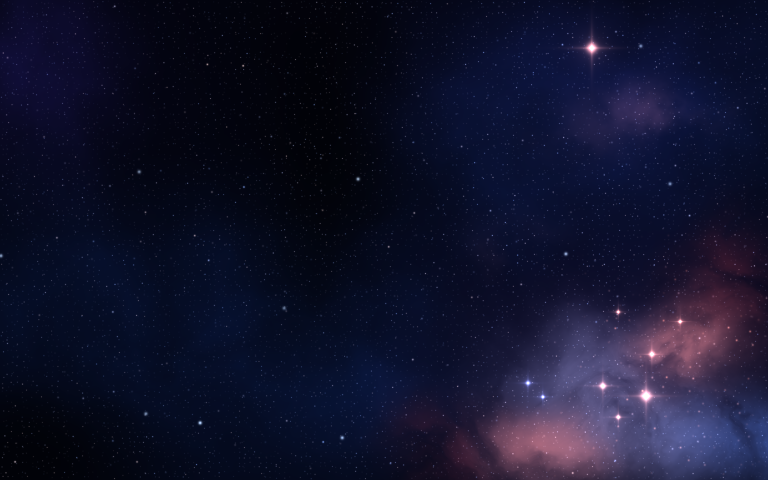
A Shadertoy shader for this background:

```glsl
#define SPACE_DARK vec3(0.006, 0.010, 0.045)
#define SPACE_BLUE vec3(0.030, 0.085, 0.210)
#define VIOLET vec3(0.070, 0.055, 0.210)
#define LAVENDER vec3(0.440, 0.430, 0.640)
#define ROSE vec3(0.860, 0.500, 0.560)
#define CRIMSON vec3(0.340, 0.120, 0.200)
#define AZURE vec3(0.230, 0.350, 0.680)
#define DUST vec3(0.050, 0.035, 0.110)
#define WARP 0.16
#define STAR_GAIN 0.75
#define SPARKLES 9
#define BEACONS 10

float hash(vec2 p) {
    return fract(sin(dot(p, vec2(127.1, 311.7))) * 43758.5453);
}

float noise(vec2 p) {
    vec2 i = floor(p), f = fract(p);
    f = f * f * (3.0 - 2.0 * f);
    return mix(mix(hash(i), hash(i + vec2(1, 0)), f.x),
               mix(hash(i + vec2(0, 1)), hash(i + 1.0), f.x), f.y);
}

float fbm(vec2 p) {
    float sum = 0.0, amp = 0.5;
    for (int i = 0; i < 6; i++) {
        sum += amp * noise(p);
        p = mat2(1.6, 1.2, -1.2, 1.6) * p + 7.3;
        amp *= 0.5;
    }
    return sum;
}

// Soft elliptical patch
float blob(vec2 p, vec2 center, vec2 radius) {
    vec2 d = (p - center) / radius;
    return exp(-dot(d, d));
}

// One random star per grid cell, mostly faint
vec3 starLayer(vec2 p, float cells, float density, float radius) {
    vec2 id = floor(p * cells);
    float seed = hash(id + cells);
    vec2 offset = 0.2 + 0.6 * vec2(hash(id + 17.3), hash(id + 41.9));
    float d = length(p - (id + offset) / cells);
    float r = max(radius, 0.6 / iResolution.y);
    float power = step(seed, density) * (0.15 + 0.85 * pow(hash(id + 73.1), 4.0));
    vec3 tint = mix(vec3(0.55, 0.70, 1.0), vec3(1.0, 0.85, 0.80), hash(id + 5.7));
    return tint * power * exp(-d * d / (r * r));
}

// Core, halo and four thin rays
float sparkle(vec2 p, float size) {
    vec2 a = abs(p);
    float thin = max(0.05 * size, 0.5 / iResolution.y);
    float rays = exp(-a.x / thin - a.y / (0.4 * size)) + exp(-a.y / thin - a.x / (0.4 * size));
    float r = length(p) / size;
    return 0.6 * rays + exp(-r * r * 40.0) + 0.28 * exp(-r * 3.5);
}

vec3 deepSpace(vec2 p, vec2 q, float cloud) {
    float blue = 0.75 * blob(q, vec2(0.50, 0.27), vec2(0.42, 0.27))
               + 0.45 * blob(q, vec2(0.80, 0.14), vec2(0.25, 0.20))
               + 0.40 * blob(q, vec2(0.10, 0.45), vec2(0.30, 0.20))
               + 0.55 * blob(q, vec2(1.05, 0.72), vec2(0.24, 0.28))
               + 0.50 * blob(q, vec2(1.50, 0.75), vec2(0.32, 0.35));
    vec3 col = SPACE_DARK + SPACE_BLUE * blue * (0.35 + 1.1 * cloud);
    col += VIOLET * (0.9 * blob(q, vec2(0.08, 0.88), vec2(0.22, 0.20))
                   + 0.35 * blob(q, vec2(1.25, 0.85), vec2(0.40, 0.25))) * (0.3 + 1.2 * cloud);
    // Dark rifts
    col *= 1.0 - 0.6 * blob(q, vec2(0.68, 0.68), vec2(0.11, 0.38));
    col *= 1.0 - 0.5 * blob(q, vec2(0.03, 0.04), vec2(0.25, 0.16));
    // Faint rusty wisps
    float wisp = blob(q, vec2(1.34, 0.75), vec2(0.16, 0.06))
               + 0.7 * blob(q, vec2(1.13, 0.47), vec2(0.08, 0.06));
    return col + vec3(0.19, 0.11, 0.12) * wisp * smoothstep(0.35, 0.75, fbm(p * 9.0));
}

vec3 nebula(vec3 col, vec2 p, vec2 q, float cloud) {
    float fine = fbm(p * 11.0 + cloud * 3.0);
    float puff = smoothstep(0.20, 0.70, 0.5 * cloud + 0.5 * fine);
    // Outer haze, then the bright body
    col = mix(col, VIOLET, 0.75 * blob(q, vec2(1.32, 0.24), vec2(0.36, 0.26)));
    col = mix(col, CRIMSON, puff * min(1.0, 0.6 * blob(q, vec2(0.94, 0.05), vec2(0.13, 0.10))
        + 0.8 * blob(q, vec2(1.55, 0.40), vec2(0.11, 0.10))));
    float body = blob(q, vec2(1.28, 0.22), vec2(0.20, 0.13))
               + 0.9 * blob(q, vec2(1.36, 0.06), vec2(0.22, 0.10));
    col = mix(col, LAVENDER, min(1.0, body) * (0.30 + 0.70 * puff));
    col = mix(col, AZURE, 0.85 * blob(q, vec2(1.57, 0.05), vec2(0.17, 0.10)) * (0.4 + 0.6 * puff));
    float rose = blob(q, vec2(1.46, 0.29), vec2(0.10, 0.085))
               + 0.65 * blob(q, vec2(1.11, 0.08), vec2(0.10, 0.06))
               + 0.40 * blob(q, vec2(1.20, 0.02), vec2(0.08, 0.06));
    col = mix(col, ROSE, min(1.0, rose) * (0.2 + 0.8 * puff));
    // Dust lanes in front
    float lane = 0.75 * blob(q, vec2(1.57, 0.21), vec2(0.06, 0.08))
               + 0.70 * blob(q, vec2(1.47, 0.08), vec2(0.05, 0.06))
               + 0.60 * blob(q, vec2(1.13, 0.19), vec2(0.09, 0.025));
    return mix(col, DUST, min(0.9, lane) * smoothstep(0.65, 0.30, fine));
}

void mainImage(out vec4 fragColor, in vec2 fragCoord) {
    vec2 p = fragCoord / iResolution.y;
    vec2 q = p + WARP * (vec2(fbm(p * 4.0), fbm(p * 4.0 + 31.7)) - 0.48);
    float cloud = fbm(q * 5.0 + 2.4);
    vec3 col = nebula(deepSpace(p, q, cloud), p, q, cloud);

    // Scattered stars
    vec3 stars = 0.45 * starLayer(p, 95.0, 0.55, 0.0012)
               + 0.65 * starLayer(p, 48.0, 0.45, 0.0014)
               + starLayer(p, 19.0, 0.40, 0.0020);
    col += STAR_GAIN * stars * (0.5 + cloud);

    // Warm star dust over the nebula
    float cluster = blob(p, vec2(1.42, 0.22), vec2(0.22, 0.20));
    col += cluster * vec3(1.0, 0.65, 0.50) * starLayer(p + 3.1, 40.0, 0.5, 0.0022);

    // Bright white stars: position, strength
    vec3 beacons[BEACONS] = vec3[](vec3(0.417, 0.119, 1.0), vec3(0.713, 0.088, 0.8),
        vec3(0.746, 0.627, 0.8), vec3(0.290, 0.642, 0.6), vec3(1.179, 0.471, 0.8),
        vec3(0.592, 0.358, 0.5), vec3(0.304, 0.138, 0.6), vec3(0.002, 0.467, 0.7),
        vec3(1.335, 0.904, 0.6), vec3(1.396, 0.617, 0.6));
    for (int i = 0; i < BEACONS; i++) {
        float d = length(p - beacons[i].xy) / 0.0035;
        col += vec3(0.75, 0.85, 0.95) * beacons[i].z * exp(-d * d);
    }

    // Rayed stars: position, size
    vec3 sparkles[SPARKLES] = vec3[](vec3(1.233, 0.900, 0.060), vec3(1.346, 0.175, 0.060),
        vec3(1.256, 0.196, 0.036), vec3(1.358, 0.262, 0.032), vec3(1.288, 0.131, 0.025),
        vec3(1.288, 0.350, 0.022), vec3(1.100, 0.202, 0.025), vec3(1.417, 0.330, 0.022),
        vec3(1.131, 0.173, 0.020));
    for (int i = 0; i < SPARKLES; i++) {
        vec3 s = sparkles[i];
        vec3 tint = mix(vec3(0.55, 0.60, 1.0), vec3(1.0, 0.62, 0.58), smoothstep(1.14, 1.20, s.x));
        col += tint * sparkle(p - s.xy, s.z);
    }
    fragColor = vec4(clamp(col, 0.0, 1.0), 1.0);
}
```
